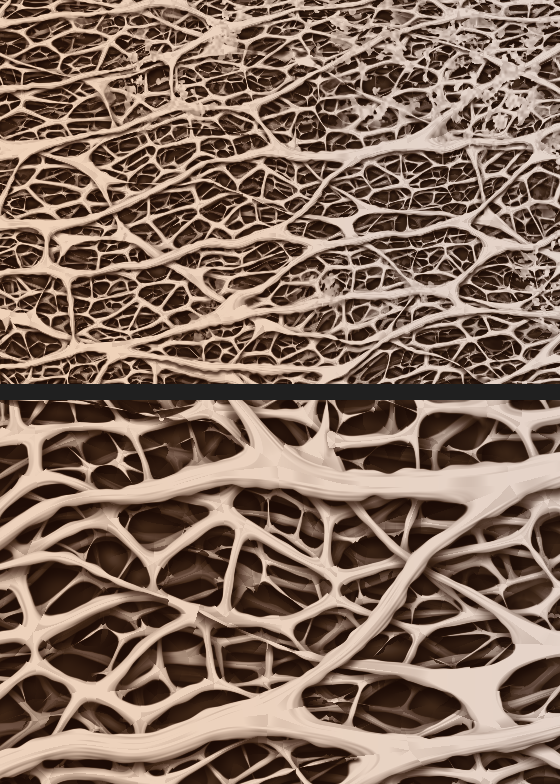
Top, the full canvas; bottom, a detail of the centre.
Give the GLSL for this texture, as a Shadertoy shader.

```glsl
// Draws a sunlit, dried plant skeleton: a pale net of branching fibres over dark hollows.

// Tone ramp from deep hollow to sunlit fibre.
const vec3 RAMP[6] = vec3[6](
    vec3(0.10, 0.04, 0.02), vec3(0.24, 0.15, 0.09), vec3(0.41, 0.31, 0.26),
    vec3(0.60, 0.51, 0.45), vec3(0.77, 0.68, 0.62), vec3(0.91, 0.83, 0.77));
const vec3 WARM_TINT = vec3(1.03, 0.99, 0.94);
const vec3 COOL_TINT = vec3(0.98, 1.00, 1.03);
const vec2 LIGHT = vec2(-0.5, 0.866);   // direction towards the sun
const float SHADOW = 0.75;              // depth of the shade beside a strand
const float SHADOW_REACH = 0.014;       // in canvas heights
const float JITTER = 0.85;              // irregularity of the net
const float FILLET = 0.22;              // rounding of the joints
const float WARP_WIDE = 0.07;
const float WARP_FINE = 0.018;

vec2 hash2(vec2 p) {
    vec3 a = fract(p.xyx * vec3(0.1031, 0.1030, 0.0973));
    a += dot(a, a.yzx + 33.33);
    return fract((a.xx + a.yz) * a.zy);
}

vec2 noise2(vec2 p) {
    vec2 i = floor(p), f = fract(p);
    f = f * f * (3.0 - 2.0 * f);
    return mix(mix(hash2(i), hash2(i + vec2(1, 0)), f.x),
               mix(hash2(i + vec2(0, 1)), hash2(i + vec2(1, 1)), f.x), f.y);
}

float noise(vec2 p) { return noise2(p).x; }

float fbm(vec2 p) {
    return 0.55 * noise(p) + 0.3 * noise(p * 2.1 + 7.0) + 0.15 * noise(p * 4.3 + 3.0);
}

float smoothMin(float a, float b, float k) {
    float h = max(k - abs(a - b), 0.0) / k;
    return min(a, b) - h * h * k * 0.25;
}

// Stretched Voronoi net: x = distance to the edge in canvas heights, yz = direction to it.
vec3 network(vec2 p, vec2 scale) {
    vec2 q = p * scale, base = floor(q), nearCell = base, toNear = vec2(9.0);
    for (int j = -1; j <= 1; j++)
    for (int i = -1; i <= 1; i++) {
        vec2 cell = base + vec2(i, j);
        vec2 r = cell + 0.5 + JITTER * (hash2(cell) - 0.5) - q;
        if (dot(r, r) < dot(toNear, toNear)) { toNear = r; nearCell = cell; }
    }
    float edge = 1.0, closest = 1.0;
    vec2 normal = vec2(0, 1);
    for (int j = -2; j <= 2; j++)
    for (int i = -2; i <= 2; i++) {
        if (i == 0 && j == 0) continue;
        vec2 cell = nearCell + vec2(i, j);
        vec2 r = cell + 0.5 + JITTER * (hash2(cell) - 0.5) - q;
        vec2 across = (r - toNear) * scale;
        float d = 0.5 * dot(toNear + r, r - toNear) / length(across);
        if (d < closest) { closest = d; normal = normalize(across); }
        edge = smoothMin(edge, d, FILLET / scale.y);
    }
    return vec3(max(edge, 0.0), normal);
}

// Lays one net over the tone below it; gaps thin the strands until they break.
void layNet(inout float tone, vec2 p, vec2 scale, float angle, float seed,
            float width, float gaps, vec2 toneRange) {
    mat2 turn = mat2(cos(angle), -sin(angle), sin(angle), cos(angle));
    vec2 q = turn * p + seed;
    vec3 net = network(q, scale);
    vec2 normal = net.yz * turn;
    float halfWidth = width * (0.6 + 0.8 * noise(q * 11.0)) * mix(0.7, 1.0, abs(net.z));
    halfWidth += width * 0.5 * (noise(q * 75.0) - 0.5);
    halfWidth -= width * gaps * noise(q * scale * 0.7 + 5.0);

    // Rounded, fibrous surface lit from one side.
    float height = clamp(1.0 - net.x / max(halfWidth, 0.0005), 0.0, 1.0);
    float along = dot(q, vec2(-net.z, net.y));
    float fibre = noise(vec2(along * 28.0, net.x * 650.0)) - 0.5;
    float lit = dot(-normal, LIGHT) * (1.0 - height);
    float body = 0.34 + 0.6 * sqrt(height) + 0.3 * lit + 0.45 * fibre;

    // Shade beside the strand, then the strand itself.
    float pixel = 0.8 / iResolution.y;
    float outside = net.x - halfWidth;
    float shade = SHADOW * (0.6 + 0.4 * dot(normal, LIGHT)) * step(0.0, halfWidth);
    tone *= 1.0 - shade * (1.0 - smoothstep(0.0, SHADOW_REACH, outside));
    tone = mix(tone, mix(toneRange.x, toneRange.y, body), smoothstep(pixel, -pixel, outside));
}

void mainImage(out vec4 fragColor, in vec2 fragCoord) {
    vec2 uv = fragCoord / iResolution.y;
    vec2 p = uv + WARP_WIDE * (noise2(uv * 3.5 + 2.0) - 0.5)
                + WARP_FINE * (noise2(uv * 13.0) - 0.5);

    // Hollows and the shaded nets within them.
    float tone = 0.42 * fbm(p * vec2(14.0, 26.0)) - 0.02;
    layNet(tone, p, vec2(12.0, 24.0), -0.2, 31.0, 0.0055, 0.5, vec2(0.08, 0.42));
    layNet(tone, p, vec2(9.0, 19.0), 0.3, 17.0, 0.0050, 0.6, vec2(0.16, 0.72));

    // Broken spurs, the sunlit net, and the long cords.
    layNet(tone, p, vec2(24.0, 31.0), 0.1, 53.0, 0.0040, 1.5, vec2(0.35, 0.98));
    layNet(tone, p, vec2(11.0, 18.0), 0.12, 5.0, 0.0054, 0.35, vec2(0.36, 1.06));
    layNet(tone, p, vec2(1.9, 5.0), -0.3, 71.0, 0.0080, 0.9, vec2(0.34, 1.06));
    layNet(tone, p, vec2(1.6, 5.6), 0.22, 43.0, 0.0098, 0.3, vec2(0.36, 1.08));

    // Chalky crumbs gather towards the upper right.
    float chalk = smoothstep(0.55, 0.85, fbm(uv * 4.0 + 9.0) + 0.22 * (uv.x + uv.y - 1.2));
    float crumbs = smoothstep(0.52, 0.62, fbm(p * 48.0)) * chalk;
    tone = mix(tone, 0.72 + 0.35 * noise(p * 130.0), crumbs);

    float t = clamp(tone, 0.0, 1.0) * 5.0;
    int k = min(int(t), 4);
    vec3 color = mix(RAMP[k], RAMP[k + 1], t - float(k));
    float coolness = smoothstep(0.2, 1.3, uv.x + 0.5 * (noise(uv * 3.0) - 0.5));
    fragColor = vec4(color * mix(WARM_TINT, COOL_TINT, coolness), 1.0);
}
```
